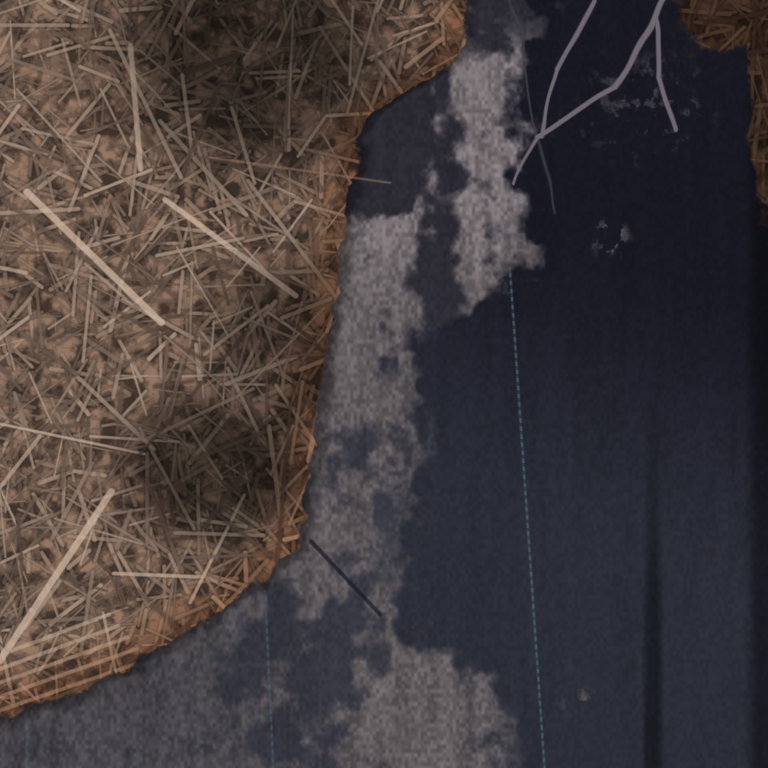
A three.js fragment shader for this texture:

```glsl
// Dry straw heaped beside a dark woven ground sheet, under dappled branch shade
#define STRAW_LAYERS 8
#define STRAW_WIDTH 0.0016
#define SOFT 0.0021
#define SHADE_RAGGED 0.15
#define WEAVE_DEPTH 0.18
#define UMBER vec3(0.235, 0.19, 0.165)
#define TAN vec3(0.54, 0.43, 0.36)
#define PALE vec3(0.75, 0.66, 0.585)
#define SHEET_LIT vec3(0.375, 0.35, 0.36)
#define SHEET_SHADE vec3(0.17, 0.18, 0.222)
#define SHEET_DEEP vec3(0.095, 0.095, 0.135)
#define STITCH vec3(0.29, 0.39, 0.44)

varying vec2 vUv;

vec3 hash3(vec3 p) {
  p = fract(p * vec3(0.1031, 0.1030, 0.0973));
  p += dot(p, p.yxz + 33.33);
  return fract((p.xxy + p.yxx) * p.zyx);
}

float corner(vec2 i) { return hash3(vec3(i, 1)).x; }

float noise(vec2 p) {
  vec2 i = floor(p), f = fract(p), e = vec2(1, 0);
  f *= f * (3.0 - 2.0 * f);
  return mix(mix(corner(i), corner(i + e), f.x), mix(corner(i + e.yx), corner(i + 1.0), f.x), f.y);
}

float fbm(vec2 p) {
  float sum = 0.0, amp = 0.5;
  for (int i = 0; i < 4; i++) {
    sum += amp * noise(p);
    p = p * 2.03 + 11.7;
    amp *= 0.5;
  }
  return sum;
}

float segment(vec2 p, vec2 a, vec2 b) {
  vec2 d = b - a;
  return length(p - a - d * clamp(dot(p - a, d) / dot(d, d), 0.0, 1.0));
}

float line(float d, float w) { return 1.0 - smoothstep(w - SOFT * 0.5, w + SOFT, d); }

// Stalk between the points e.xy and e.zw
float stem(vec2 p, vec4 e, float w) { return line(segment(p, e.xy, e.zw), w); }

// 1 at the centre of a soft ellipse, 0 outside
float blob(vec2 p, vec4 e) { return 1.0 - smoothstep(0.3, 1.0, length((p - e.xy) / e.zw)); }

// Positive inside the heap
float heap(vec2 p) {
  float side = 0.345 + 0.15 * p.y + 0.115 * smoothstep(0.83, 0.94, p.y) - p.x;
  float base = p.y - (0.065 + 0.27 * p.x + 0.78 * p.x * p.x);
  return min(side, base * 0.85) + 0.022 * (fbm(p * 55.0) - 0.47);
}

vec3 strawColour(vec2 p) {
  vec3 col = mix(UMBER, TAN, smoothstep(0.25, 0.7, fbm(p * 65.0)));
  // Crossing stalks, small below and long above
  for (int i = 0; i < STRAW_LAYERS; i++) {
    float f = float(i), k = f / float(STRAW_LAYERS - 1), scale = mix(30.0, 8.0, k);
    vec2 q = p * scale + f * 7.3;
    for (int j = 0; j < 9; j++) {
      vec2 cell = floor(q) + vec2(mod(float(j), 3.0), floor(float(j) / 3.0)) - 1.0;
      vec3 h = hash3(vec3(cell, f + 3.0)), g = hash3(vec3(cell, f + 43.0));
      float angle = h.z * 3.1416, w = STRAW_WIDTH * mix(0.4, 1.5, g.y);
      vec2 c = cell + h.xy, reach = vec2(cos(angle), sin(angle)) * mix(0.35, 0.95, g.x);
      float d = segment(q, c - reach, c + reach) / scale;
      col *= 0.85 + 0.15 * smoothstep(w, w * 3.5, d);
      vec3 tint = mix(UMBER * 1.4, mix(TAN, PALE, k * 0.6 + 0.4), g.z);
      col = mix(col, tint, 0.75 * line(d, w));
    }
  }
  // Broad stalks lying on top
  float big = stem(p, vec4(0.035, 0.75, 0.21, 0.58), 0.004);
  big = max(big, stem(p, vec4(0.145, 0.36, 0, 0.14), 0.004));
  big = max(big, stem(p, vec4(0.215, 0.74, 0.385, 0.615), 0.003));
  big = max(big, stem(p, vec4(0.17, 0.94, 0.183, 0.78), 0.003));
  big = max(big, stem(p, vec4(0.42, 0.49, 0.402, 0.40), 0.003));
  for (float f = 0.0; f < 5.0; f++)
    big = max(big, 0.7 * stem(p, vec4(0, 0.075 + 0.018 * f, 0.19 - 0.012 * f, 0.14 + 0.015 * f), 0.002));
  col = mix(col, PALE, big * 0.75);
  // Ruddy rim, shaded top and tangled tuft
  col *= mix(vec3(0.88, 0.77, 0.69), vec3(1), smoothstep(0.0, 0.075, heap(p)));
  float dim = max(0.6 * blob(p, vec4(0.33, 0.94, 0.25, 0.24)), 0.6 * blob(p, vec4(0.28, 0.39, 0.17, 0.14)));
  dim = max(dim, 0.4 * blob(p, vec4(0.36, 0.54, 0.14, 0.2)));
  return col * (1.08 - dim * (0.65 + 0.6 * fbm(p * 18.0)));
}

vec3 sheetColour(vec2 p) {
  // Sunlit strip, leaf shadows and stray flecks
  float ragged = fbm(p * 30.0) - 0.47;
  float limit = mix(0.51, 0.53, smoothstep(0.2, 0.52, p.y)) + 0.15 * smoothstep(0.53, 0.66, p.y)
    + 0.13 * (1.0 - smoothstep(0.12, 0.18, p.y));
  float sun = smoothstep(-0.025, 0.025, limit - p.x + SHADE_RAGGED * ragged);
  float leaves = max(blob(p, vec4(0.50, 0.82, 0.11, 0.15)), 0.65 * blob(p, vec4(0.57, 0.69, 0.05, 0.3)));
  leaves = max(leaves, 0.6 * blob(p, vec4(0.39, 0.13, 0.16, 0.18)));
  leaves = max(leaves, 0.6 * blob(p, vec4(0.63, 1.0, 0.1, 0.1)));
  leaves = max(leaves, 0.4 * blob(p, vec4(0.48, 0.31, 0.07, 0.15)));
  sun *= 1.0 - 0.8 * smoothstep(0.15, 0.6, leaves + 1.6 * ragged);
  float fleck = blob(p, vec4(0.795, 0.69, 0.035, 0.035)) + blob(p, vec4(0.755, 0.085, 0.03, 0.03))
    + 0.5 * blob(p, vec4(0.84, 0.86, 0.12, 0.1));
  sun = max(sun, 0.7 * smoothstep(0.55, 0.75, fbm(p * 75.0)) * fleck);
  vec3 shade = mix(SHEET_SHADE, SHEET_DEEP, smoothstep(0.3, 0.75, p.y + 0.3 * (p.x - 0.65)));
  vec3 lit = SHEET_LIT * mix(vec3(0.74, 0.76, 0.79), vec3(1), smoothstep(0.2, 0.5, p.x));
  vec3 col = mix(shade, lit * (1.0 + 0.25 * smoothstep(0.55, 0.75, p.y)), sun);
  // Weave, fold and stitched seams
  float weave = noise(p * vec2(240, 180)) + 0.6 * noise(p * vec2(85, 9)) - 0.8;
  col *= 1.0 + WEAVE_DEPTH * (1.0 + sun) * weave;
  col *= 1.0 - 0.4 * blob(p, vec4(0.85, 0, 0.018, 0.55)) - 0.4 * smoothstep(0.965, 0.99, p.x);
  float dash = 0.3 + 0.5 * smoothstep(0.3, 0.6, abs(fract(p.y * 95.0) - 0.5) * 2.0);
  float seam = max(stem(p, vec4(0.664, 0.65, 0.709, 0), 0.001), 0.7 * stem(p, vec4(0.345, 0.23, 0.356, 0), 0.001));
  return mix(col, STITCH, dash * max(seam, 0.6 * stem(p, vec4(0.035, 0.07, 0.035, 0), 0.001)));
}

void main() {
  vec2 p = vUv;
  float inside = heap(p);
  vec3 straw = strawColour(p), col = sheetColour(p) * (1.0 - 0.4 * smoothstep(-0.02, 0.0, inside));
  // Corner litter, then the heap
  float litter = max(blob(p, vec4(0.94, 1, 0.08, 0.1)), blob(p, vec4(1, 0.88, 0.04, 0.2)));
  col = mix(col, straw * 0.55, smoothstep(0.2, 0.6, litter + fbm(p * 40.0) - 0.5));
  col = mix(col, straw, smoothstep(-0.003, 0.003, inside));
  col = mix(col, SHEET_DEEP, 0.7 * stem(p, vec4(0.405, 0.295, 0.495, 0.20), 0.002));
  // Bare branches
  vec2 b = p + 0.012 * (vec2(noise(p * 22.0), noise(p * 22.0 + 9.0)) - 0.5);
  float bough = max(stem(b, vec4(0.865, 1, 0.80, 0.89), 0.003), stem(b, vec4(0.80, 0.89, 0.70, 0.82), 0.0027));
  bough = max(bough, stem(b, vec4(0.70, 0.82, 0.67, 0.76), 0.0015));
  bough = max(bough, stem(b, vec4(0.77, 1, 0.725, 0.91), 0.0025));
  bough = max(bough, stem(b, vec4(0.725, 0.91, 0.704, 0.82), 0.002));
  bough = max(bough, stem(b, vec4(0.853, 0.98, 0.853, 0.90), 0.0025));
  bough = max(bough, stem(b, vec4(0.853, 0.90, 0.878, 0.83), 0.0025));
  float thin = max(stem(b, vec4(0.665, 1, 0.697, 0.83), 0.001), stem(b, vec4(0.697, 0.83, 0.723, 0.725), 0.001));
  col = mix(col, vec3(0.25, 0.24, 0.27), thin * 0.8);
  col = mix(col, vec3(0.43, 0.40, 0.43), bough);
  col = mix(col, TAN, 0.6 * stem(p, vec4(0.273, 0.795, 0.508, 0.762), 0.001));
  gl_FragColor = vec4(col, 1);
}
```
